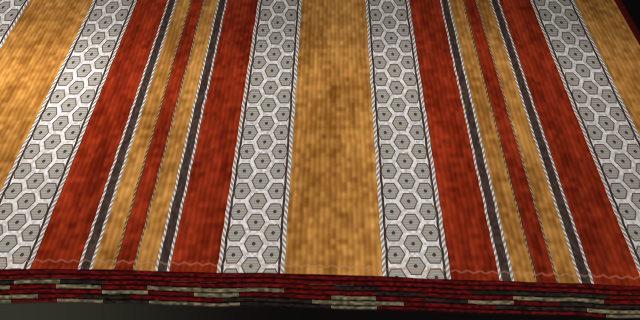
This texture is drawn by a Shadertoy shader. Its source:

```glsl
// Striped chenille cloth with honeycomb ribbon bands, receding in perspective over a stack of folded edges.
#define CENTER_X 1.042     // x of the central gold stripe
#define PERIOD_TOP 0.849   // stripe repeat width at the top edge
#define SPREAD 0.551       // growth of the repeat toward the bottom
#define HEX_SIZE 0.054     // honeycomb cell height, in repeats
#define RIBS 70.0          // chenille ribs per repeat
#define CLOTH_END 1.033    // right selvedge, in repeats from the center
#define GOLD_DARK vec3(0.43, 0.25, 0.08)
#define GOLD_LIGHT vec3(0.86, 0.62, 0.32)
#define RED_DARK vec3(0.31, 0.07, 0.03)
#define RED_LIGHT vec3(0.68, 0.23, 0.11)
#define SILVER vec3(0.80, 0.78, 0.76)
#define SHADE vec3(0.22, 0.17, 0.15)

float hash(vec2 p) {
    return fract(sin(dot(p, vec2(127.1, 311.7))) * 43758.5453);
}

float noise(vec2 p) {
    vec2 i = floor(p), f = fract(p);
    f = f * f * (3.0 - 2.0 * f);
    return mix(mix(hash(i), hash(i + vec2(1, 0)), f.x),
               mix(hash(i + vec2(0, 1)), hash(i + vec2(1, 1)), f.x), f.y);
}

// Smooth mask of the interval a..b
float band(float x, float a, float b, float aa) {
    return smoothstep(a - aa, a + aa, x) * (1.0 - smoothstep(b - aa, b + aa, x));
}

// Nubby ribbed pile: 0 in the grooves, 1 on the tufts
float pile(vec2 c) {
    float rib = 0.5 + 0.5 * cos(6.2832 * RIBS * c.x + 2.0 * noise(c * 30.0));
    float nub = noise(c * vec2(RIBS, 75.0));
    float streak = noise(c * vec2(50.0, 13.0));
    float blot = noise(c * vec2(20.0, 7.0));
    return clamp(0.16 * rib + 0.44 * nub + 0.27 * streak + 0.28 * blot - 0.06, 0.0, 1.0);
}

// Raised hexagon outlines with a dot in every cell
vec3 honeycomb(vec2 c, float aa) {
    vec2 q = c / HEX_SIZE, s = vec2(1.732, 1.0);
    vec2 a = mod(q, s) - 0.5 * s, b = mod(q + 0.5 * s, s) - 0.5 * s;
    vec2 g = dot(a, a) < dot(b, b) ? a : b;
    float d = max(abs(g.y), dot(abs(g), vec2(0.866, 0.5)));
    float e = aa / HEX_SIZE;
    vec3 col = vec3(0.64, 0.62, 0.58) * (0.94 + 0.06 * sin(q.y * 50.0));
    col = mix(col, SHADE * 1.5, 0.75 * band(d, 0.34, 0.40, e));
    col = mix(col, SILVER * (0.85 + 0.3 * noise(q * 9.0)), smoothstep(0.40 - e, 0.40 + e, d));
    return mix(col, SHADE, 0.85 * (1.0 - smoothstep(0.08 - e, 0.08 + e, length(g))));
}

// All stripes of one mirrored repeat
vec3 cloth(vec2 c, float aa) {
    float wobble = 0.0025 * (noise(c * vec2(8.0, 60.0)) - 0.5);
    float f = abs(fract(c.x + 0.5) - 0.5) + wobble;
    float k = pile(c);
    vec3 gold = mix(GOLD_DARK, GOLD_LIGHT, k);
    vec3 red = mix(RED_DARK, RED_LIGHT, k);
    vec3 cord = SILVER * (0.85 + 0.22 * sin(c.y * 430.0 + f * 500.0));
    vec3 groove = SHADE * (0.9 + 0.5 * noise(c * vec2(150.0, 110.0)));

    vec3 col = mix(gold, red, band(f, 0.277, 0.394, aa));
    col = mix(col, red, smoothstep(0.477 - aa, 0.477 + aa, f));
    // Ribbon band with its dark seams and twisted cords
    col = mix(col, honeycomb(vec2(f - 0.197, c.y), aa), band(f, 0.117, 0.277, aa));
    col = mix(col, groove, band(f, 0.126, 0.132, aa) + band(f, 0.262, 0.268, aa));
    col = mix(col, cord, band(f, 0.117, 0.126, aa) + band(f, 0.268, 0.277, aa));
    // Dark braid and the thin line beside the narrow red stripe
    col = mix(col, groove, band(f, 0.392, 0.424, aa));
    col = mix(col, cord, band(f, 0.390, 0.397, aa) + band(f, 0.418, 0.425, aa));
    return mix(col, cord * vec3(0.66, 0.61, 0.48), band(f, 0.473, 0.478, aa));
}

// Ragged edges of the folded layers, t is the depth under the hem
vec3 layers(vec2 p, float t) {
    float ragged = t + 0.010 * (noise(p * vec2(9.0, 3.0)) - 0.5);
    float row = floor(ragged / 0.015);
    float pick = hash(vec2(floor(p.x * 7.0 + 5.0 * hash(vec2(row, 2.0))), row));
    vec3 maroon = vec3(0.33, 0.06, 0.06), khaki = vec3(0.44, 0.40, 0.30);
    vec3 col = pick < 0.4 ? maroon : (pick < 0.75 ? khaki : SHADE * 0.7);
    col = mix(maroon, col, smoothstep(0.026, 0.030, ragged));
    col *= 0.55 + 0.7 * noise(p * vec2(90.0, 160.0));
    col *= 0.45 + 0.55 * smoothstep(0.0, 0.35, abs(fract(ragged / 0.015) - 0.5) * -1.0 + 0.5);
    vec3 floorCol = mix(vec3(0.20, 0.20, 0.16), vec3(0.05, 0.04, 0.04), smoothstep(0.0, 1.0, p.x));
    return mix(col, floorCol, smoothstep(0.095, 0.108, ragged));
}

void mainImage(out vec4 fragColor, in vec2 fragCoord) {
    vec2 p = fragCoord / iResolution.y;
    float px = 1.0 / iResolution.y;

    // Perspective: the repeat widens toward the viewer
    float w = PERIOD_TOP + SPREAD * (1.0 - p.y);
    vec2 c = vec2((p.x - CENTER_X) / w, log(w) / SPREAD);
    float aa = 0.7 * px / w;
    vec3 col = cloth(c, aa);

    // Light: a bright patch at the upper left, dimmer at the top and right
    vec2 sun = (p - vec2(0.08, 0.80)) / vec2(0.38, 0.30);
    float light = 1.0 + 0.35 * exp(-dot(sun, sun));
    light *= 1.0 - 0.22 * smoothstep(0.75, 1.0, p.y) - 0.12 * smoothstep(1.2, 2.0, p.x);
    col *= light;

    // Right selvedge and the dark beyond it
    vec3 beyond = mix(vec3(0.20, 0.04, 0.04), vec3(0.03), smoothstep(1.05, 1.065, c.x));
    col = mix(col, beyond, smoothstep(CLOTH_END - aa, CLOTH_END + aa, c.x));

    // Zigzag stitches above the hem, then the stack below it
    float hem = 0.161 - 0.012 * p.x - 0.008 * p.x * p.x + 0.004 * (noise(p.xx * 6.0) - 0.5);
    float t = hem - p.y;
    float zigzag = abs(t + 0.026 + 0.016 * (abs(fract(p.x * 26.0) - 0.5) - 0.25));
    col = mix(col, vec3(0.68, 0.50, 0.42), 0.4 * (1.0 - smoothstep(0.001, 0.001 + 1.5 * px, zigzag)));
    col = mix(col, layers(p, t), smoothstep(-px, px, t));
    fragColor = vec4(clamp(col, 0.0, 1.0), 1.0);
}
```
